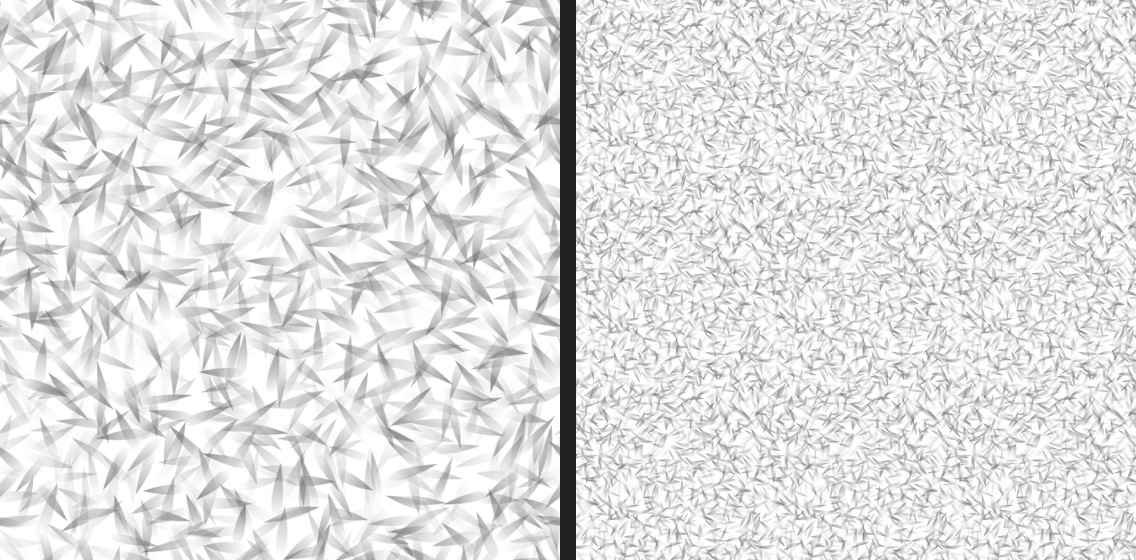
Left: one tile. Right: repeated 3 by 3.
Write a Shadertoy shader that draws this pattern.

```glsl
// Seamless scatter of translucent grey blades, each fading from a sharp dark tip to a pale tail.

const float CELLS = 20.0;          // whole number of cells per side, so the pattern wraps
const int BLADES_PER_CELL = 3;

// Four random values in 0..1 from a cell and a blade index
vec4 hash4(vec2 cell, float index) {
    vec4 p = fract(vec4(cell.xyx, index + 1.7) * vec4(0.1031, 0.1030, 0.0973, 0.1099));
    p += dot(p, p.wzxy + 33.33);
    return fract((p.xxyz + p.yzzw) * p.zywx);
}

// Opacity of one blade centred at the origin, with its dark tip at -x
float bladeOpacity(vec2 p, float bladeLength, float halfWidth, float softness) {
    float t = clamp(p.x / bladeLength + 0.5, 0.0, 1.0);
    float outline = halfWidth * 2.6 * t * sqrt(1.0 - t);   // widest past the middle
    float beyondEnds = max(abs(p.x) - 0.5 * bladeLength, 0.0);
    float edge = length(vec2(beyondEnds, p.y)) - outline;
    return (1.0 - smoothstep(-softness, softness, edge)) * (1.0 - t);
}

void mainImage(out vec4 fragColor, in vec2 fragCoord) {
    vec2 p = fragCoord / iResolution.xy * CELLS;
    vec2 home = floor(p);
    float softness = max(0.035, 0.8 * CELLS / iResolution.y);
    float clearness = 1.0;         // light left after all blades

    // Blades reach at most one cell from their centre
    for (int y = -1; y <= 1; y++)
    for (int x = -1; x <= 1; x++) {
        vec2 cell = home + vec2(x, y);
        vec2 wrapped = mod(cell, CELLS);
        for (int i = 0; i < BLADES_PER_CELL; i++) {
            vec4 place = hash4(wrapped, float(i));
            vec4 form = hash4(wrapped + 57.0, float(i) + 11.0);

            // Random position and direction
            vec2 q = p - cell - place.xy;
            float angle = 6.28318 * place.z;
            vec2 axis = vec2(cos(angle), sin(angle));
            q = vec2(dot(q, axis), dot(q, vec2(-axis.y, axis.x)));

            // Random size and strength
            float bladeLength = mix(1.5, 1.92, form.x);
            float halfWidth = mix(0.14, 0.2, form.y);
            float strength = 0.76 * form.z;
            clearness *= 1.0 - strength * bladeOpacity(q, bladeLength, halfWidth, softness);
        }
    }

    vec3 paper = vec3(1.0);
    vec3 bladeGrey = vec3(0.42);
    fragColor = vec4(mix(bladeGrey, paper, clearness), 1.0);
}
```
